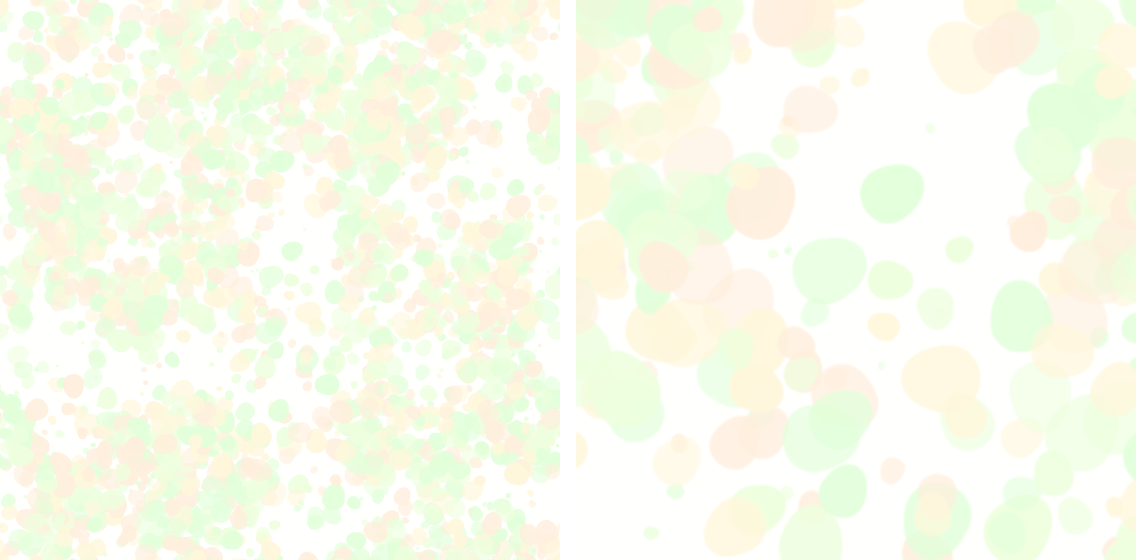
Left, the full canvas; right, a detail of the centre.
Reproduce this pattern procedurally as a WebGL 1 fragment shader.

```glsl
precision highp float;
// Pale green, peach and cream paint spots scattered over white, seamlessly tiling.
// Several jittered grids of slightly lopsided, translucent discs are blended in
// turn; wrapping value noise gathers the spots into clusters and leaves gaps.

uniform vec2 u_resolution;

const vec3 PAPER = vec3(1.0, 1.0, 0.995);
const vec3 GREEN = vec3(0.885, 1.0, 0.855);
const vec3 LIME  = vec3(0.93, 1.0, 0.87);
const vec3 PEACH = vec3(1.0, 0.935, 0.865);
const vec3 CREAM = vec3(1.0, 0.968, 0.86);

const int DOT_LAYERS = 2;
const int SPOT_LAYERS = 6;

// Three random values from a cell and a seed, without sine.
vec3 hash3(vec2 cell, float seed) {
  vec3 p = fract(vec3(cell, seed).xyx * vec3(0.1031, 0.1030, 0.0973) + seed * 0.1379);
  p += dot(p, p.yxz + 33.33);
  return fract((p.xxy + p.yzz) * p.zyx);
}

// Value noise on the unit square that wraps after a whole number of periods.
float wrapNoise(vec2 uv, float period, float seed) {
  vec2 p = uv * period;
  vec2 i = floor(p);
  vec2 f = fract(p);
  f = f * f * (3.0 - 2.0 * f);
  float a = hash3(mod(i, period), seed).x;
  float b = hash3(mod(i + vec2(1.0, 0.0), period), seed).x;
  float c = hash3(mod(i + vec2(0.0, 1.0), period), seed).x;
  float d = hash3(mod(i + vec2(1.0, 1.0), period), seed).x;
  return mix(mix(a, b, f.x), mix(c, d, f.x), f.y);
}

// Signed distance to a disc with a gentle oval and three-lobed wobble.
float blobDistance(vec2 p, float radius, float turn) {
  float angle = 6.2832 * turn;
  float dist = length(p);
  float c = dot(p, vec2(cos(angle), sin(angle))) / max(dist, 1e-5);
  float oval = 2.0 * c * c - 1.0;
  float lobes = c * (4.0 * c * c - 3.0);
  return dist - radius * (1.0 + 0.08 * oval + 0.04 * lobes);
}

// Ink chosen by a value from 0 to 1: greens first, warm tones after.
vec3 inkColour(float pick) {
  vec3 cool = mix(GREEN, LIME, step(0.33, pick));
  vec3 warm = mix(PEACH, CREAM, step(0.81, pick));
  return mix(cool, warm, step(0.57, pick));
}

// Blends one grid of spots over the given colour.
vec3 paintSpots(vec3 base, vec2 uv, float cells, vec2 radii, float share,
                float seed, float edge) {
  vec2 home = floor(uv * cells);
  for (int y = -1; y <= 1; y++) {
    for (int x = -1; x <= 1; x++) {
      vec2 cell = home + vec2(float(x), float(y));
      vec2 id = mod(cell, cells);
      vec3 place = hash3(id, seed);
      vec3 look = hash3(id, seed + 17.0);
      vec3 extra = hash3(id, seed + 41.0);
      vec2 centre = (cell + place.xy) / cells;

      float cluster = smoothstep(0.2, 0.8, wrapNoise(centre, 9.0, 3.0));
      float present = step(extra.x, share * mix(0.3, 1.7, cluster));
      float hueDrift = 0.35 * (wrapNoise(centre, 8.0, 5.0) - 0.5);

      float radius = mix(radii.x, radii.y, place.z);
      float d = blobDistance(uv - centre, radius, look.x);
      float cover = 1.0 - smoothstep(-edge, edge, d);
      float opacity = mix(0.55, 0.95, look.z);
      base = mix(base, inkColour(look.y + hueDrift), present * cover * opacity);
    }
  }
  return base;
}

void main() {
  vec2 uv = gl_FragCoord.xy / u_resolution;
  float edge = max(0.0012, 0.75 / min(u_resolution.x, u_resolution.y));
  vec3 colour = PAPER;

  // Fine specks lie underneath and show in the gaps.
  for (int i = 0; i < DOT_LAYERS; i++) {
    float n = float(i);
    colour = paintSpots(colour, uv, 37.0 + 4.0 * n, vec2(0.002, 0.008),
                        0.28, 61.0 + 7.0 * n, edge);
  }
  // Large spots overlap on grids of differing pitch.
  for (int i = 0; i < SPOT_LAYERS; i++) {
    float n = float(i);
    colour = paintSpots(colour, uv, 21.0 + n, vec2(0.008, 0.022),
                        0.6, 101.0 + 9.0 * n, edge);
  }
  gl_FragColor = vec4(colour, 1.0);
}
```
